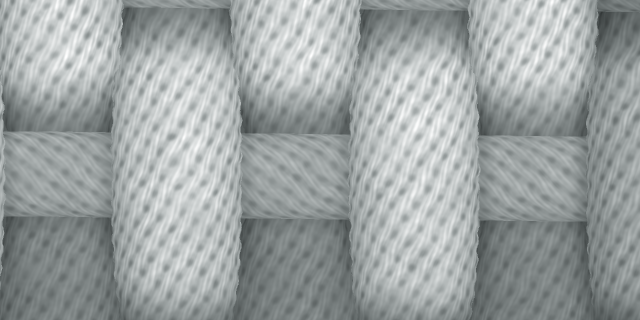
A WebGL 2 fragment shader for this texture:

```glsl
#version 300 es
precision highp float;
uniform vec2 u_resolution;
out vec4 fragColor;

const float PI = 3.14159265;
const float COLUMN_STEP = 0.371;
const float ROW_STEP = 0.656;
const vec2 WEAVE_ORIGIN = vec2(0.552, 0.457);
const float CORD_HALF = 0.203;
const float ROPE_HALF = 0.133;
const float GAP_TONE = 0.42;
const float ROPE_TONE = 0.635;
const float LOW_TONE = 0.45;
const float HIGH_TONE = 0.82;
const vec3 COOL_TINT = vec3(-0.02, 0.007, 0.007);

vec2 hashGradient(vec2 cell) {
    vec2 k = vec2(dot(cell, vec2(127.1, 311.7)), dot(cell, vec2(269.5, 183.3)));
    return 2.0 * fract(sin(k) * 43758.54) - 1.0;
}

float gradientNoise(vec2 p) {
    vec2 i = floor(p), f = fract(p);
    vec2 s = f * f * f * (f * (f * 6.0 - 15.0) + 10.0);
    vec2 e = vec2(0.0, 1.0);
    float low = mix(dot(hashGradient(i), f),
                    dot(hashGradient(i + e.yx), f - e.yx), s.x);
    float high = mix(dot(hashGradient(i + e), f - e),
                     dot(hashGradient(i + 1.0), f - 1.0), s.x);
    return mix(low, high, s.y);
}

// Brightness factor of knitted ribs: ridges hatched by strands, holes in grooves
float knit(vec2 p, float angle, vec2 pitch, float twist, float contrast, float seed) {
    float c = cos(angle), s = sin(angle);
    vec2 q = vec2(c * p.x - s * p.y, s * p.x + c * p.y) / pitch + seed * 7.3;
    q += 0.3 * vec2(gradientNoise(q * 0.6), gradientNoise(q * 0.6 + 31.0));
    vec2 cell = fract(q) - 0.5;
    float side = abs(cell.x);
    float ridge = smoothstep(0.05, 0.42, side);
    float strand = q.y + twist * q.x;
    float hatch = cos(2.0 * PI * strand);
    float leg = cos(2.0 * PI * (q.y + 1.3 * side));
    float patchy = 1.0 + 0.9 * gradientNoise(q * 0.5 + 17.0);
    float hole = smoothstep(0.36, 0.04, length(cell * vec2(1.25, 0.9)));
    float fibre = gradientNoise(vec2(q.x * 3.0, strand * 3.0));
    float relief = 0.09 * (ridge - 0.5) + 0.055 * hatch * ridge
                 - 0.025 * leg + 0.04 * fibre;
    return 1.01 + contrast * patchy * (relief - 0.19 * hole);
}

// Narrows a cord toward the ends of its raised part, with a soft wavy edge
float cordWidth(float along, float y, float side, float seed) {
    float end = min(abs(along) / 0.523, 1.0);
    float wave = 0.0025 * sin(y * 112.0 + seed * 2.0 + side)
               + 0.006 * gradientNoise(vec2(y * 14.0, seed * 5.3 + side));
    return CORD_HALF * (1.0 - 0.22 * end * end * end) + wave;
}

float cordTone(float across, float along, float width, float lift, float seed) {
    float s = clamp(across / width, -1.0, 1.0);
    vec2 wrapped = vec2(asin(s) * width, along);
    float raised = smoothstep(-1.0, 0.1, lift);
    float base = mix(LOW_TONE, HIGH_TONE, raised);
    float crest = s - 0.12;
    float roundness = 1.0 - 0.17 * crest * crest - 0.09 * pow(abs(s), 6.0);
    return base * roundness
         * knit(wrapped, 0.6, vec2(0.054, 0.058), 3.0, mix(0.7, 1.1, raised), seed);
}

float ropeTone(vec2 p, float offset, float row) {
    float s = clamp(offset / ROPE_HALF, -1.0, 1.0);
    float roundness = 1.0 - 0.12 * pow(abs(s), 4.0) + 0.02 * s;
    vec2 wrapped = vec2(p.x, asin(s) * ROPE_HALF);
    return ROPE_TONE * roundness
         * knit(wrapped, 2.2, vec2(0.052, 0.06), -3.0, 0.8, row + 3.0);
}

float weave(vec2 p) {
    vec2 w = p - WEAVE_ORIGIN + vec2(0.0, 0.009 * p.x);
    float top = -3.0, tone = GAP_TONE, shadow = 1.0;

    // Horizontal ropes
    float row = floor(w.y / ROW_STEP + 0.5);
    float offset = w.y - row * ROW_STEP;
    if (abs(offset) < ROPE_HALF) {
        top = 0.0;
        tone = ropeTone(p, offset, row);
    }

    // Vertical cords, alternately rising over and dipping under the ropes
    float nearest = floor(w.x / COLUMN_STEP + 0.5);
    for (int i = -1; i <= 1; i++) {
        float column = nearest + float(i);
        float odd = mod(column, 2.0);
        float across = w.x - column * COLUMN_STEP;
        float along = mod(w.y + (1.0 - odd) * ROW_STEP, 2.0 * ROW_STEP) - ROW_STEP;
        float lift = cos(PI * along / ROW_STEP);
        if (odd > 0.5 && w.y < 0.0) lift = min(lift, -0.62);
        float width = cordWidth(along, w.y, sign(across), column);
        float edge = abs(across) - width;
        float s = min(abs(across) / width, 1.0);
        float z = lift + 0.3 * sqrt(1.0 - s * s);
        if (edge < 0.0 && z > top) {
            top = z;
            tone = cordTone(across, along, width, lift, column);
        }
        float contact = 1.0 - smoothstep(0.0, 0.06, edge);
        shadow -= 0.15 * contact * step(0.0, edge) * smoothstep(0.0, 0.5, lift);
    }
    return tone * mix(shadow, 1.0, smoothstep(0.0, 0.4, top));
}

void main() {
    // Four samples per pixel smooth every overlap
    float tone = 0.0;
    for (int i = 0; i < 4; i++) {
        vec2 jitter = vec2(i & 1, i >> 1) * 0.7 - 0.35;
        tone += 0.25 * weave((gl_FragCoord.xy + jitter) / u_resolution.y);
    }
    vec2 p = gl_FragCoord.xy / u_resolution.y;

    // Soft wool fuzz and uneven light
    tone *= 1.0 + 0.05 * gradientNoise(p * 60.0) + 0.08 * gradientNoise(p * 9.0);
    tone *= 1.0 - 0.2 * smoothstep(1.78, 1.9, p.x);
    tone *= 0.92 + 0.1 * smoothstep(0.0, 0.6, p.y);
    tone = clamp(tone, 0.0, 1.0);
    fragColor = vec4(tone + COOL_TINT * 4.0 * tone * (1.0 - tone), 1.0);
}
```
